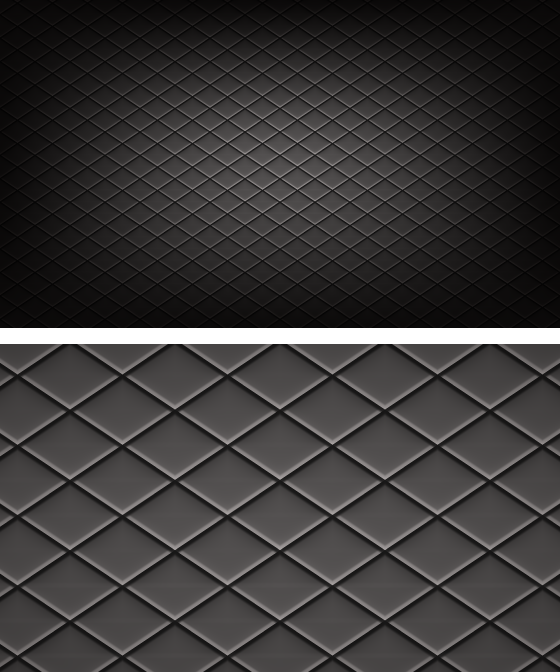
Top: the whole. Bottom: its middle third, enlarged.
This background is drawn by a Shadertoy shader. Its source:

```glsl
// Dark sheet of overlapping diamond scales under a soft central light.
// Two slanted axes cut the canvas into diamonds; each has a bright lower rim
// and a shadow below its upper neighbours. Samples are averaged for smooth edges.
#define COLUMNS 16.0      // diamonds across
#define ROWS 14.0         // diamonds down
#define ROW_SHIFT 0.40    // vertical phase, in diamonds
#define RIM_WIDTH 0.065   // bright lower line, in cell units
#define GROOVE_WIDTH 0.07 // dark line under the rim
#define GLOW_REACH 0.09   // soft light inside the lower edges
#define SHADOW_REACH 0.14 // soft shadow inside the upper edges
#define STREAK 0.05       // strength of the faint horizontal streaks
#define SAMPLES 3         // samples per pixel side

const vec3 DARK = vec3(0.042, 0.036, 0.035);
const vec3 LIGHT = vec3(0.285, 0.280, 0.280);

float hash(float n) {
    return fract(sin(n * 12.99 + 4.1) * 4375.85);
}

// Cosine falloff: meets itself smoothly across opposite edges.
float centralLight(vec2 uv) {
    vec2 c = 0.5 - 0.5 * cos(6.2832 * uv);
    return pow(max(c.x * c.y, 0.0), 0.65);
}

// Relief of one diamond: 1 on its flat face, more on rims, less in shadow.
float scaleRelief(vec2 grid) {
    vec2 cell = fract(vec2(grid.x + grid.y, grid.x - grid.y));
    vec2 lower = vec2(cell.x, 1.0 - cell.y);
    vec2 upper = 1.0 - lower;
    float low = min(lower.x, lower.y);
    float high = min(upper.x, upper.y);

    float rim = 1.0 - smoothstep(0.6 * RIM_WIDTH, 1.3 * RIM_WIDTH, low);
    float groove = 1.0 - smoothstep(0.6 * GROOVE_WIDTH, 1.4 * GROOVE_WIDTH, high);
    // Summing both edges strengthens the glow at the bottom tip.
    float glow = dot(exp(-lower / GLOW_REACH), vec2(1.0));
    float shadow = exp(-high / SHADOW_REACH);

    float relief = 1.0 + 0.32 * glow - 0.42 * shadow;
    relief *= 1.0 - 0.55 * groove;
    return relief + 0.50 * rim * (1.0 - groove);
}

// Hairline streaks through the diamond tips, uneven from level to level.
float streak(vec2 grid) {
    float y = 2.0 * grid.y + 0.5;
    float level = mod(floor(y), 2.0 * ROWS);
    float line = 1.0 - smoothstep(0.03, 0.10, abs(fract(y) - 0.5));
    return STREAK * line * hash(level);
}

vec3 surface(vec2 uv) {
    vec2 grid = uv * vec2(COLUMNS, ROWS) - vec2(0.0, ROW_SHIFT);
    vec3 face = DARK + LIGHT * centralLight(uv);
    return face * (scaleRelief(grid) + streak(grid));
}

void mainImage(out vec4 fragColor, in vec2 fragCoord) {
    vec3 sum = vec3(0.0);
    for (int j = 0; j < SAMPLES; j++)
    for (int i = 0; i < SAMPLES; i++) {
        vec2 offset = (vec2(i, j) + 0.5) / float(SAMPLES) - 0.5;
        sum += surface((fragCoord + offset) / iResolution.xy);
    }
    fragColor = vec4(sum / float(SAMPLES * SAMPLES), 1.0);
}
```
